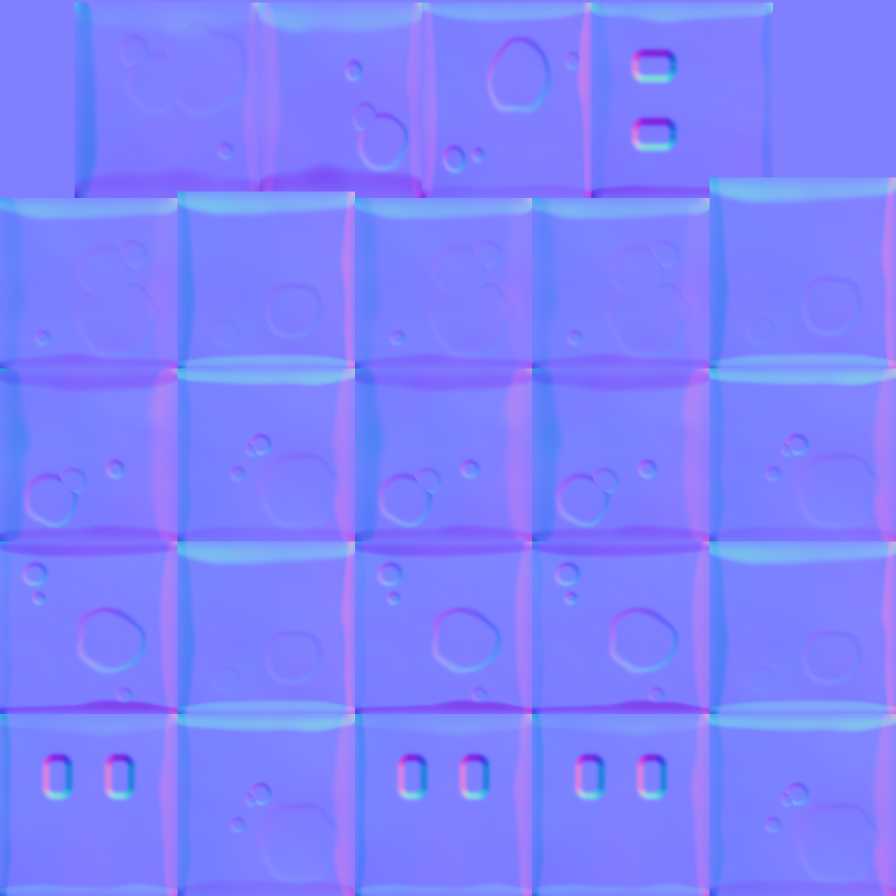
A Shadertoy shader for this texture map:

```glsl
// Tangent-space normal map of worn stone blocks: a five-column grid of six block
// kinds, with a strip of four turned blocks above it and flat areas at the corners.
// Bevels, dents and slots add up as surface tilts, which are then packed as colour.

const float PI = 3.14159265;
const float COLUMN = 0.198;    // column pitch
const float ROW = 0.1927;      // row pitch
const float FIRST_ROW = 0.0104;
const float STRIP_EDGE[5] = float[5](0.083, 0.289, 0.471, 0.66, 0.863);

// Outward tilt and width of the left, right, top and bottom bevels of each kind
const vec4 TILT[6] = vec4[6](
    vec4(0.28, 0.30, 0.14, -0.20), vec4(0.13, 0.26, -0.32, 0.42),
    vec4(0.30, 0.28, -0.22, 0.22), vec4(0.16, 0.12, 0.34, 0.15),
    vec4(0.22, 0.30, 0.50, 0.10), vec4(0.28, 0.38, 0.44, -0.34));
const vec4 WIDTH[6] = vec4[6](
    vec4(0.08, 0.11, 0.13, 0.08), vec4(0.09, 0.10, 0.11, 0.08),
    vec4(0.19, 0.19, 0.15, 0.11), vec4(0.16, 0.19, 0.15, 0.09),
    vec4(0.10, 0.14, 0.12, 0.10), vec4(0.10, 0.07, 0.16, 0.09));

float hash(vec2 p) {
    vec3 q = fract(p.xyx * vec3(0.1031, 0.103, 0.0973));
    q += dot(q, q.yzx + 33.33);
    return fract((q.x + q.y) * q.z);
}

float noise(vec2 p) {
    vec2 i = floor(p), f = fract(p);
    f = f * f * (3.0 - 2.0 * f);
    return mix(mix(hash(i), hash(i + vec2(1, 0)), f.x),
               mix(hash(i + vec2(0, 1)), hash(i + 1.0), f.x), f.y);
}

// Downhill direction of a noise relief
vec2 relief(vec2 p) {
    vec2 e = vec2(0.06, 0.0);
    return (noise(p) - vec2(noise(p + e.xy), noise(p + e.yx))) / e.x;
}

// Slightly domed face with gentle hollows
vec2 wear(vec2 q, float seed) {
    vec2 dome = (q - 0.5) * vec2(0.08, 0.06) + vec2(-0.02, 0.005);
    return dome + 0.03 * relief(q * 3.0 + seed * 17.0) + 0.012 * relief(q * 9.0 + seed * 31.0);
}

// Bowed, uneven bevel at distance d from its edge, t along it; it fades into the joint
float bevel(float d, float t, float width, float seed) {
    float n = noise(vec2(t * 5.0, seed * 7.3));
    float bow = sqrt(max(sin(PI * clamp(t, 0.0, 1.0)), 0.0));
    float w = width * (0.5 + 0.5 * bow) + 0.05 * (n - 0.5) * bow;
    float face = 1.0 - smoothstep(w * 0.6, w, d);
    return face * mix(0.4, 1.0, smoothstep(0.0, w * 0.5, d)) * (0.7 + 0.6 * n);
}

// Small chipped spot at each corner
vec2 chips(vec2 q) {
    vec2 v = q - step(0.5, q);
    return sign(q - 0.5) * vec2(0.5, 0.3) * exp(-dot(v, v) / 0.0012);
}

vec2 bevels(vec2 q, vec4 tilt, vec4 width, float seed) {
    float left = tilt.x * bevel(q.x, q.y, width.x, seed + 1.0);
    float right = tilt.y * bevel(1.0 - q.x, q.y, width.y, seed + 2.0);
    float top = tilt.z * bevel(1.0 - q.y, q.x, width.z, seed + 3.0);
    float bottom = tilt.w * bevel(q.y, q.x, width.w, seed + 4.0);
    return vec2(right - left, top - bottom) + chips(q);
}

// Uneven rim of merged round dents, each given as centre, radius, depth
vec2 dents(vec2 q, vec4 a, vec4 b, vec4 c, vec4 d) {
    vec4 list[4] = vec4[4](a, b, c, d);
    float nearest = 9.0, wobble = noise(q * 9.0) - 0.5;
    vec2 tilt = vec2(0.0);
    for (int i = 0; i < 4; i++) {
        vec2 v = q - list[i].xy;
        float edge = length(v) - list[i].z * (1.0 + 0.25 * wobble);
        if (edge < nearest) {
            nearest = edge;
            float rim = edge / (0.012 + 0.04 * list[i].z);
            tilt = -v / max(length(v), 0.001) * list[i].w * exp(-rim * rim);
        }
    }
    return tilt;
}

float slotDistance(vec2 v) {
    vec2 b = abs(v) - vec2(0.015, 0.055);
    return length(max(b, 0.0)) + min(max(b.x, b.y), 0.0) - 0.05;
}

// Pair of upright rounded slots, mirrored about the middle
vec2 slots(vec2 q) {
    vec2 v = vec2(q.x - (q.x < 0.5 ? 0.325 : 0.675), q.y - 0.655), e = vec2(0.005, 0.0);
    float d = slotDistance(v);
    vec2 outward = vec2(slotDistance(v + e.xy), slotDistance(v + e.yx)) - d;
    return -outward / e.x * 0.95 * exp(-pow(d / 0.02, 2.0));
}

// Tilt of one block; q runs from 0 to 1 across it, y up
vec2 block(vec2 q, int kind) {
    float seed = float(kind);
    vec2 tilt = bevels(q, TILT[kind], WIDTH[kind], seed * 5.0) + wear(q, seed);
    vec4 none = vec4(9.0, 9.0, 0.1, 0.0);
    if (kind == 0) return tilt + slots(q);
    if (kind == 1) return tilt + dents(q, vec4(0.62, 0.43, 0.18, 0.32),
        vec4(0.2, 0.81, 0.06, 0.36), vec4(0.22, 0.67, 0.03, 0.3), vec4(0.7, 0.11, 0.035, 0.2));
    if (kind == 2) return tilt + dents(q, vec4(0.29, 0.24, 0.14, 0.3),
        vec4(0.41, 0.35, 0.07, 0.2), vec4(0.65, 0.42, 0.045, 0.32), none);
    if (kind == 3) return tilt + dents(q, vec4(0.65, 0.3, 0.22, 0.08),
        vec4(0.6, 0.56, 0.15, 0.07), vec4(0.75, 0.67, 0.075, 0.1), vec4(0.24, 0.18, 0.035, 0.2));
    if (kind == 4) return tilt + dents(q, vec4(0.47, 0.56, 0.05, 0.32),
        vec4(0.42, 0.53, 0.03, 0.2), vec4(0.34, 0.39, 0.035, 0.2), vec4(0.68, 0.3, 0.21, 0.09));
    return tilt + dents(q, vec4(0.65, 0.33, 0.15, 0.12), vec4(0.27, 0.2, 0.07, 0.05), none, none);
}

vec3 normalColour(vec2 p) {
    int col = int(min(floor(p.x / COLUMN), 4.0));
    float gridTop = col == 1 ? 0.786 : (col == 4 ? 0.802 : 0.779);
    vec2 tilt = vec2(0.0);
    if (p.y < gridTop) {
        int row = int(clamp(floor((p.y - FIRST_ROW) / ROW), 0.0, 3.0));
        float low = row == 0 ? 0.0 : FIRST_ROW + ROW * float(row);
        float high = row == 3 ? gridTop : FIRST_ROW + ROW * float(row + 1);
        float x = (p.x - COLUMN * float(col)) / (col == 4 ? 1.0 - 4.0 * COLUMN : COLUMN);
        tilt = block(vec2(x, (p.y - low) / (high - low)), col % 3 == 1 ? 4 + row % 2 : row);
    } else if (p.x > STRIP_EDGE[0] && p.x < STRIP_EDGE[4] && p.y < 0.9974) {
        // Strip blocks are turned a quarter to the left
        int k = 0;
        for (int i = 1; i < 4; i++) k += int(p.x > STRIP_EDGE[i]);
        float x = (p.x - STRIP_EDGE[k]) / (STRIP_EDGE[k + 1] - STRIP_EDGE[k]);
        vec2 t = block(vec2((p.y - 0.779) / 0.2184, 1.0 - x), 3 - k);
        tilt = vec2(-t.y, t.x);
    }
    return normalize(vec3(tilt, 1.0)) * 0.5 + 0.5;
}

void mainImage(out vec4 fragColor, in vec2 fragCoord) {
    // Four samples per pixel smooth the block borders
    vec3 sum = vec3(0.0);
    for (int i = 0; i < 4; i++) {
        vec2 offset = vec2(i % 2, i / 2) * 0.5 - 0.25;
        sum += normalColour((fragCoord + offset) / iResolution.xy);
    }
    fragColor = vec4(sum / 4.0, 1.0);
}
```
